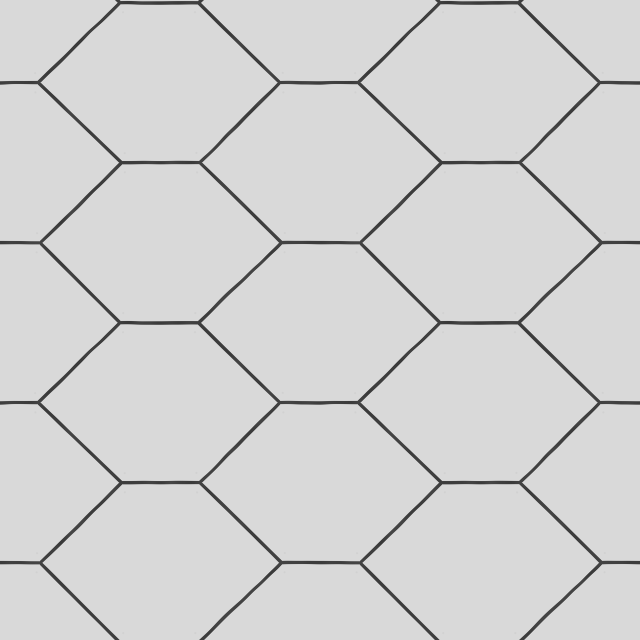
This pattern is drawn by a WebGL 1 fragment shader. Its source:

```glsl
precision highp float;
// Wide hexagonal wire mesh in dark grey on a pale ground: two repeats across, four down.
// Each cell is folded to one quadrant holding three segments; wrapping noise makes
// the lines waver slightly in place, width and tone, and faint specks flank the joints.

uniform vec2 u_resolution;

float hash(vec2 p) {
  return fract(sin(dot(p, vec2(127.1, 311.7))) * 43758.5453);
}

// Value noise on a lattice that wraps after 'period' cells
float wrapNoise(vec2 p, float period) {
  vec2 cell = floor(p);
  vec2 f = fract(p);
  f = f * f * (3.0 - 2.0 * f);
  vec2 a = mod(cell, period);
  vec2 b = mod(cell + 1.0, period);
  return mix(mix(hash(a), hash(vec2(b.x, a.y)), f.x),
             mix(hash(vec2(a.x, b.y)), hash(b), f.x), f.y);
}

float segmentDistance(vec2 p, vec2 a, vec2 b) {
  vec2 ab = b - a;
  return length(p - a - ab * clamp(dot(p - a, ab) / dot(ab, ab), 0.0, 1.0));
}

// Mirror a 4 by 2 cell into the quadrant [0,2] x [0,1]
vec2 foldCell(vec2 p) {
  return abs(mod(p + vec2(2.0, 1.0), vec2(4.0, 2.0)) - vec2(2.0, 1.0));
}

float meshDistance(vec2 q) {
  vec2 lowJoint = vec2(0.49, 0.0);
  vec2 highJoint = vec2(1.51, 1.0);
  float flats = min(segmentDistance(q, vec2(0.0), lowJoint),
                    segmentDistance(q, highJoint, vec2(2.0, 1.0)));
  return min(flats, segmentDistance(q, lowJoint, highJoint));
}

void main() {
  // Eight units span the canvas, so the flat edges are one unit long
  vec2 uv = gl_FragCoord.xy / u_resolution;
  vec2 p = uv * 8.0 - vec2(2.0, -0.034);
  float pixel = 8.0 / min(u_resolution.x, u_resolution.y);

  // Alternate rows lean sideways; small wavering along each line
  p.x += 0.014 * cos(12.56637 * (uv.y + 0.0664));
  float waver = wrapNoise(p * 5.0, 20.0) - 0.5;
  vec2 q = foldCell(p + vec2(0.010, -0.008) * waver);

  // Line coverage with a slightly uneven width
  float halfWidth = 0.0205 + 0.003 * (wrapNoise(p * 4.0 + 7.0, 16.0) - 0.5);
  float soft = max(0.6 * pixel, 0.007);
  float line = 1.0 - smoothstep(halfWidth - soft, halfWidth + soft, meshDistance(q));

  // Faint specks above and below the ends of the flat edges
  float speckDistance = min(length(q - vec2(0.45, 0.12)),
                            length(q - vec2(1.55, 0.88)));
  float speck = 1.0 - smoothstep(0.004, 0.008 + pixel, speckDistance);

  vec3 ground = vec3(0.85 - 0.03 * speck);
  vec3 ink = vec3(0.22 + 0.05 * wrapNoise(p * 8.0 + 3.0, 32.0));
  gl_FragColor = vec4(mix(ground, ink, line), 1.0);
}
```
